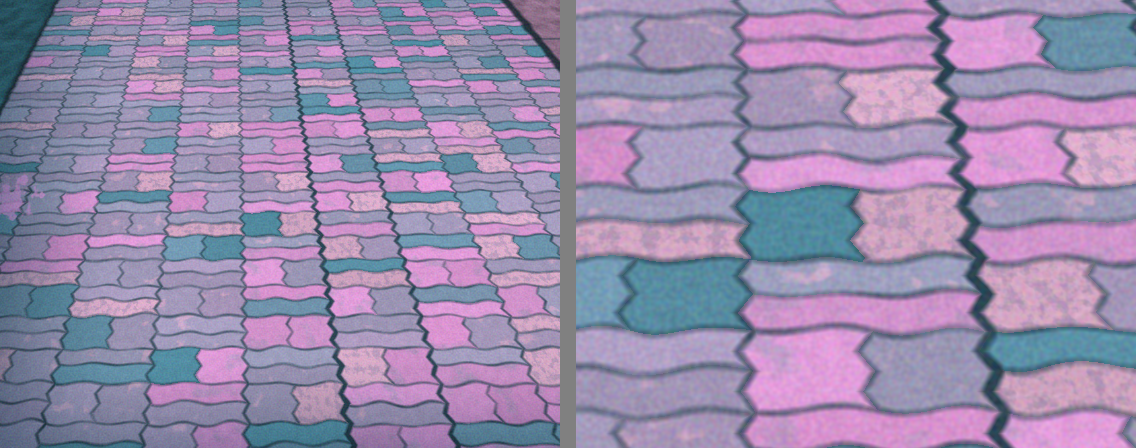
Left: the whole. Right: its middle third, enlarged.
Reproduce this texture procedurally as a Shadertoy shader.

```glsl
// Worn pastel paving in perspective: ten toothed columns of blocks between two kerbs.
// Each canvas point is projected to the ground plane (column, period); every period
// holds one row of two square blocks and two long wavy blocks, staggered by column.
#define HORIZON 0.754     // height of the vanishing line above the canvas
#define COLUMN_WIDTH 0.134
#define ROW_SCALE 15.51
#define TOOTH 0.030       // zigzag of the upright seams
#define WAVE 0.022        // ripple of the level joints
#define JOINT 0.0016      // half width of joints, in canvas heights
#define SOFTNESS 0.0034   // blur of the joint edges, in canvas heights
#define WEAR 0.60
#define GRAIN 0.075

const vec3 GREY = vec3(0.57, 0.58, 0.69);
const vec3 PINK = vec3(0.83, 0.56, 0.79);
const vec3 TEAL = vec3(0.31, 0.54, 0.62);
const vec3 PALE = vec3(0.83, 0.65, 0.76);
const vec3 MAUVE = vec3(0.65, 0.57, 0.71);
const vec3 GAP = vec3(0.14, 0.24, 0.29);

float hash(vec2 p) {
    vec3 q = fract(p.xyx * vec3(0.1031, 0.1030, 0.0973));
    q += dot(q, q.yzx + 33.33);
    return fract((q.x + q.y) * q.z);
}

float corner(vec2 cell, vec2 offset) {
    float angle = 6.2832 * hash(cell);
    return dot(vec2(cos(angle), sin(angle)), offset);
}

float gradientNoise(vec2 p) {
    vec2 i = floor(p), f = p - i, e = vec2(0.0, 1.0);
    vec2 s = f * f * f * (f * (f * 6.0 - 15.0) + 10.0);
    return mix(mix(corner(i, f), corner(i + e.yx, f - e.yx), s.x),
               mix(corner(i + e, f - e), corner(i + 1.0, f - 1.0), s.x), s.y);
}

float fbm(vec2 p) {
    float sum = 0.0, amp = 1.0;
    for (int k = 0; k < 3; k++) {
        sum += amp * gradientNoise(p);
        p = p * 2.1 + 17.3;
        amp *= 0.55;
    }
    return sum;
}

float triangleWave(float x) { return 4.0 * abs(fract(x) - 0.5) - 1.0; }

// Colour of one block, with fewer pinks towards the left
vec3 blockColour(vec2 id, vec2 ground) {
    float pick = hash(id + 71.0);
    float pinkShare = mix(0.16, 0.41, smoothstep(-3.0, 1.5, id.x));
    float patches = fbm(ground * vec2(4.0, 3.5) + id * 3.7);
    float specks = fbm(ground * vec2(13.0, 9.0) + id);
    vec3 c = mix(GREY, MAUVE, 0.9 * hash(id + 13.0));
    if (pick < pinkShare) {
        c = mix(PINK, MAUVE, WEAR * (0.35 * hash(id + 3.0) + smoothstep(0.05, 0.6, patches)));
    } else if (pick < pinkShare + 0.09) {
        c = mix(PALE, MAUVE * 0.88, WEAR * smoothstep(-0.25, 0.5, specks));
    } else if (pick > 0.88) {
        c = mix(TEAL, GREY, 0.65 * hash(id + 29.0));
    } else {
        c = mix(c, PALE, WEAR * smoothstep(0.3, 0.65, patches));
    }
    return c * (0.96 + 0.10 * hash(id + 5.0)) * (1.0 + 0.05 * specks);
}

void mainImage(out vec4 fragColor, in vec2 fragCoord) {
    vec2 p = fragCoord / iResolution.y;
    float pixel = 1.0 / iResolution.y;

    // Ground plane
    float down = 1.0 - p.y, depth = down + HORIZON;
    vec2 ground = vec2((p.x - 0.5326 - 0.018 * down) / (COLUMN_WIDTH * depth),
                       ROW_SCALE / depth);
    vec2 toCanvas = vec2(COLUMN_WIDTH * depth, depth * depth / ROW_SCALE);

    // Toothed columns and rippled rows
    float u = ground.x + TOOTH * triangleWave(4.0 * ground.y)
            + 0.025 * gradientNoise(ground * vec2(1.5, 3.0));
    float column = floor(u), across = u - column;
    float v = ground.y + WAVE * sin(12.566 * ground.x) - 0.13 - 0.5 * mod(column, 2.0)
            + 0.04 * gradientNoise(ground * vec2(3.1, 2.3))
            + 0.06 * gradientNoise(vec2(column * 9.1, ground.y * 1.7));
    float period = floor(v), along = v - period;
    bool square = along < 0.5;
    float row = square ? 0.0 : floor(along * 4.0) - 1.0;
    float height = square ? 0.5 : 0.25;
    float inRow = mod(along, height);
    float side = square ? step(0.5, across) : 0.0;
    vec2 id = vec2(column + 0.4 * side, period * 3.0 + row);
    vec3 colour = blockColour(id, ground);

    // Joints: faint and uneven between blocks, darker on two opened seams
    float levelGap = min(inRow, height - inRow) * toCanvas.y;
    float middleGap = square ? abs(across - 0.5) * toCanvas.x * 0.8 : 1.0;
    float seamGap = min(across, 1.0 - across) * toCanvas.x * 0.8;
    float seam = floor(u + 0.5);
    float opened = seam == 1.0 ? 1.0 : seam == 2.0 ? 0.7 : 0.1;
    float uneven = fbm(ground * vec2(3.0, 4.0) + 50.0);
    float width = JOINT * (0.2 + 0.65 * depth);
    float soft = max(pixel, SOFTNESS * (0.4 + 0.45 * depth));
    float inner = 1.0 - smoothstep(0.0, width + soft, min(levelGap, middleGap));
    float spread = width * opened * (1.3 + 0.7 * uneven);
    float outer = 1.0 - smoothstep(spread * 0.5, width + spread + soft, seamGap);
    float strength = (0.52 + 0.35 * uneven) * mix(0.75, 1.15, down);
    colour = mix(colour, GAP, clamp(max(strength * inner,
                                        (strength + 0.10 + 0.35 * opened) * outer), 0.0, 0.96));

    // Pale spill near the left edge
    float spill = length((p - vec2(0.015, 0.555)) * vec2(1.0, 1.5)) - 0.10 * fbm(p * 28.0);
    colour = mix(colour, PINK * 1.12, 0.75 * (1.0 - smoothstep(0.025, 0.06, spill)));

    // Shade falls towards the left, the bottom and the far end
    float light = smoothstep(-0.22, 0.30, p.x) * smoothstep(-0.25, 0.24, p.y);
    light *= 1.0 - 0.15 * smoothstep(0.75, 1.05, p.y);
    colour *= mix(vec3(0.36, 0.53, 0.56), vec3(1.04), light);

    // Kerbs with dark gutters and cross joints
    float edge = ground.x + 0.06 * gradientNoise(ground * 2.0);
    float blur = max(1.5 * pixel, 0.006) / toCanvas.x;
    vec3 kerb = edge < 0.0 ? vec3(0.15, 0.31, 0.36) : vec3(0.55, 0.43, 0.53);
    kerb *= 1.0 + 0.25 * fbm(ground * vec2(3.0, 2.0));
    float cross = abs(fract(ground.y / 3.0 + 0.35) - 0.5) * 3.0 * toCanvas.y;
    kerb = mix(GAP, kerb, 0.5 + 0.5 * smoothstep(0.0, 0.001 + soft, cross));
    float beyond = max(-4.0 - edge, edge - 5.9);
    colour = mix(colour, kerb, smoothstep(-blur, blur, beyond));
    float gutter = abs(beyond) - (edge < 0.0 ? 0.04 : 0.09);
    colour = mix(colour, GAP * 0.6, 0.85 * (1.0 - smoothstep(-blur, blur, gutter)));

    // Fine coloured grain
    vec2 g = p * 230.0;
    colour += GRAIN * vec3(gradientNoise(g), gradientNoise(g + 41.0), gradientNoise(g + 97.0));
    fragColor = vec4(clamp(colour, 0.0, 1.0), 1.0);
}
```
